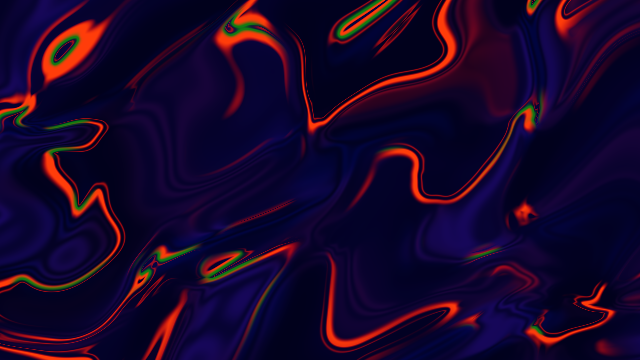
Give the GLSL for this background, as a Shadertoy shader.

```glsl
// Liquid marbling: glowing orange ribbons with green rims fold through dark indigo.
// Gradient noise repeatedly displaces a slanted plane; contours of a final noise
// field, measured as distances, become ribbons over streaks and purple haze.

vec2 hash22(vec2 p) {
    vec3 h = fract(p.xyx * vec3(0.1031, 0.1030, 0.0973));
    h += dot(h, h.yzx + 33.33);
    return fract((h.xx + h.yz) * h.zy);
}

float cornerSlope(vec2 cell, vec2 offset) {
    vec2 gradient = normalize(hash22(cell) * 2.0 - 0.999);
    return dot(gradient, offset);
}

float gradientNoise(vec2 p) {
    vec2 cell = floor(p), f = fract(p);
    vec2 u = f * f * f * (f * (f * 6.0 - 15.0) + 10.0);
    vec2 e = vec2(1.0, 0.0);
    float low = mix(cornerSlope(cell, f), cornerSlope(cell + e, f - e), u.x);
    float high = mix(cornerSlope(cell + e.yx, f - e.yx),
                     cornerSlope(cell + 1.0, f - 1.0), u.x);
    return mix(low, high, u.y);
}

vec2 displacement(vec2 p) {
    return vec2(gradientNoise(p + 13.7), gradientNoise(p + vec2(41.3, 67.9)));
}

// Folded plane: xy is the fine flow, zw the broad flow
vec4 foldPlane(vec2 uv) {
    // Slanted axes: features run long along the rising diagonal
    vec2 flow = vec2(dot(uv, vec2(0.8, 0.6)) * 2.1,
                     dot(uv, vec2(-0.6, 0.8)) * 3.7) + vec2(5.2, 9.4);
    flow += 1.15 * displacement(flow * 0.9);
    vec2 broad = flow;
    flow += 0.65 * displacement(flow * 1.5 + 21.0);
    flow += 0.28 * displacement(flow * 2.4 + 57.0);
    return vec4(flow, broad);
}

float levelAt(vec2 uv) {
    return gradientNoise(foldPlane(uv).xy * 0.95 + 3.1);
}

// Dark ground through maroon to bright orange
vec3 emberRamp(vec3 base, float heat) {
    vec3 ember = vec3(1.0, 0.24 * heat * heat, 0.04);
    return mix(base, ember, heat);
}

// One ribbon family: soft glow on one flank, crisp cut, thin lines beside it
vec3 addRibbon(vec3 color, float level, float slope, float gate, float green, float width) {
    float soft = 0.002 + 0.5 / iResolution.y;
    float dist = (0.17 - level) / max(slope, 0.4);
    float body = smoothstep(0.02, 0.12, level) * smoothstep(-soft, soft, dist)
               * (1.0 - smoothstep(0.35 * width, width, dist));
    color = emberRamp(color, body * gate);

    float companion = (dist + 0.013) / soft;
    color = emberRamp(color, 0.6 * gate * exp(-companion * companion));

    float rim = dist / (1.6 * soft);
    return mix(color, vec3(0.05, 0.50, 0.07), gate * green * exp(-rim * rim));
}

void mainImage(out vec4 fragColor, in vec2 fragCoord) {
    vec2 uv = fragCoord / iResolution.y;
    vec4 plane = foldPlane(uv);

    float level = gradientNoise(plane.xy * 0.95 + 3.1);
    float haze = gradientNoise(plane.xy * 1.2 + 30.5);
    float region = gradientNoise(plane.zw * 0.9 + 77.2);
    float tint = gradientNoise(plane.zw * 1.1 + 113.6);

    // Steepness of the field per canvas height
    vec2 e = vec2(0.0015, 0.0);
    float slope = length(vec2(levelAt(uv + e), levelAt(uv + e.yx)) - level) / e.x;

    // Indigo ground with purple haze, blue glow and contour streaks
    float streak = 0.5 + 0.5 * sin(level * 36.0 + haze * 16.0);
    float purple = smoothstep(-0.1, 0.18, haze) * (0.2 + 0.8 * streak);
    float blue = smoothstep(-0.02, 0.35, tint) * (0.2 + 0.8 * streak);
    float shade = smoothstep(-0.3, 0.15, region + 0.5 * haze);
    vec3 color = mix(vec3(0.004, 0.004, 0.11), vec3(0.012, 0.006, 0.16), shade);
    color += purple * vec3(0.075, 0.01, 0.06) + blue * vec3(0.0, 0.012, 0.13);

    // Dim maroon folds in the densest haze
    float fold = smoothstep(0.2, 0.36, haze) * smoothstep(-0.1, 0.15, -tint);
    color = emberRamp(color, fold * (0.12 + 0.22 * streak));

    // Two ribbon families on opposite sides of the field
    float width = 0.035 + 0.03 * smoothstep(-0.2, 0.3, haze);
    float green = smoothstep(0.05, 0.2, tint);
    color = addRibbon(color, level, slope, smoothstep(0.0, 0.14, region), green, width);
    color = addRibbon(color, -level, slope, smoothstep(0.02, 0.16, -region), green, width);

    fragColor = vec4(color, 1.0);
}
```
